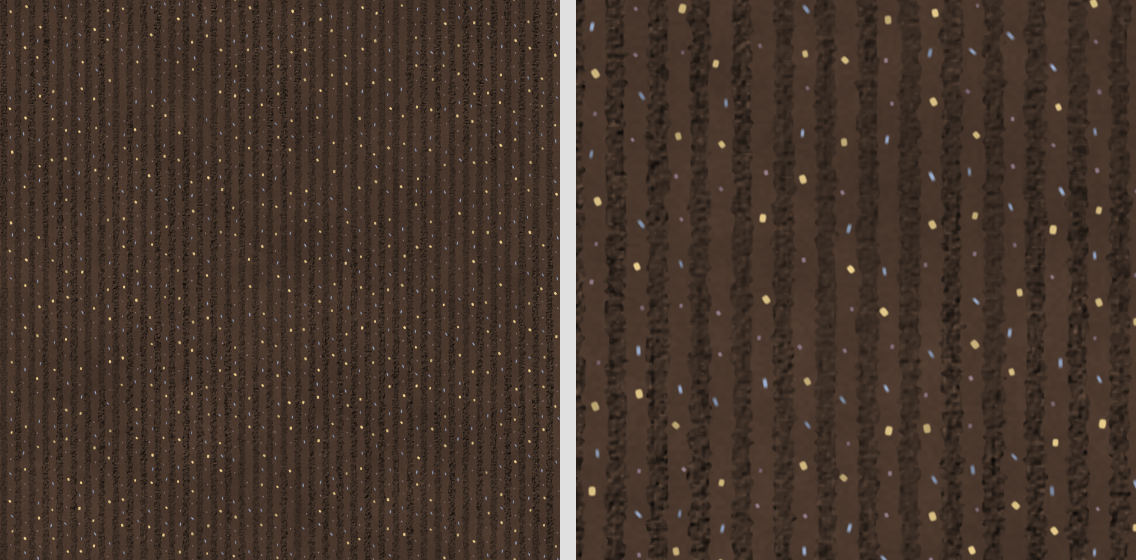
Left: the whole. Right: its middle third, enlarged.
This texture is drawn by a WebGL 2 fragment shader. Its source:

```glsl
#version 300 es
precision highp float;
// Brown ribbed fabric: 40 smooth ribs alternate with dark, crumbly pile bands.
// Relief noise makes the pile; a 40 by 40 cell grid places yellow, blue and
// lilac flecks along the smooth ribs in a jittered ten-row sequence.

uniform vec2 u_resolution;
out vec4 fragColor;

const float RIBS = 40.0;
const float SEQUENCE = 10.0;
const float BAND_PHASE = 0.28;
const vec3 RIB_BROWN = vec3(0.294, 0.220, 0.178);
const vec3 PILE_BROWN = vec3(0.222, 0.171, 0.138);
const vec3 YELLOW = vec3(0.86, 0.76, 0.52);
const vec3 BLUE = vec3(0.55, 0.62, 0.74);
const vec3 LILAC = vec3(0.54, 0.46, 0.51);

float hash(vec2 p) {
  return fract(sin(dot(p, vec2(127.1, 311.7))) * 43758.5453);
}

float noise(vec2 p) {
  vec2 i = floor(p), f = fract(p);
  f = f * f * (3.0 - 2.0 * f);
  float low = mix(hash(i), hash(i + vec2(1, 0)), f.x);
  float high = mix(hash(i + vec2(0, 1)), hash(i + vec2(1, 1)), f.x);
  return mix(low, high, f.y);
}

// Light from the upper left on a bumpy surface
float relief(vec2 p) {
  return noise(p) - noise(p + vec2(-0.6, 0.7));
}

// Coverage of a tilted, slightly squared ellipse with a soft edge
float fleck(vec2 p, vec2 radii, float angle, float softness) {
  float c = cos(angle), s = sin(angle);
  vec2 q = abs(mat2(c, -s, s, c) * p) / radii;
  float d = (pow(dot(q * q * q, vec2(1.0)), 1.0 / 3.0) - 1.0) * min(radii.x, radii.y);
  return 1.0 - smoothstep(-softness, softness, d);
}

// Dark band around each whole number, with crumbly borders
float pileBand(float across, vec2 uv, float softness) {
  float fray = 0.17 * (noise(uv * 290.0) - 0.5) + 0.08 * (noise(uv * 110.0) - 0.5);
  float fromCentre = abs(fract(across + 0.5) - 0.5);
  return 1.0 - smoothstep(-softness, softness, fromCentre - 0.228 + fray);
}

vec3 fabric(vec2 uv, float band, float column) {
  // Worn stretches differ from band to band and over broad patches
  float wear = 0.5 * noise(vec2(column * 3.7, uv.y * 8.0)) + 0.5 * noise(uv * 6.0);
  float roughness = mix(0.5, 1.15, smoothstep(0.2, 0.75, wear));
  float grain = relief(uv * 390.0) + 0.6 * relief(uv * 250.0 + 31.0);
  float pits = smoothstep(0.55, 0.9, noise(uv * 330.0 + 7.0));
  float tips = smoothstep(0.66, 0.95, noise(uv * 360.0 + 53.0));
  float shade = 1.05 + roughness * (0.42 * grain - 0.36 * pits + 0.32 * tips - 0.04);
  float mottling = 0.09 * (noise(uv * 340.0) - 0.5) + 0.07 * (noise(uv * 60.0) - 0.5);
  float patches = 0.10 * (noise(uv * 9.0 + 17.0) - 0.5) + 0.07 * (noise(uv * 24.0) - 0.5);
  return mix(RIB_BROWN * (1.0 + mottling), PILE_BROWN * shade, band) * (1.0 + patches);
}

vec3 addFlecks(vec3 base, vec2 grid, float softness) {
  // Each column starts the sequence at its own height
  float column = floor(grid.x);
  grid.y += SEQUENCE * fract(column * 0.37 + 0.16 * hash(vec2(column, 5.0)));
  vec2 cell = floor(grid);
  float slot = mod(cell.y, SEQUENCE);
  vec2 jitter = vec2(hash(cell + 3.1), hash(cell + 8.7)) - 0.5;
  vec2 p = fract(grid) - 0.5 - jitter * vec2(0.26, 0.24);
  float tilt = 0.3 + 1.1 * (hash(cell + 14.3) - 0.5);
  float size = mix(0.8, 1.1, hash(cell + 21.9));

  // Small lilac flecks unless the slot holds yellow or blue
  vec3 tint = LILAC;
  vec2 radii = vec2(0.042, 0.052);
  if (slot == 0.0 || slot == 3.0 || slot == 5.0) {
    tint = YELLOW;
    radii = vec2(0.078, 0.102);
  } else if (mod(slot, 3.0) == 1.0) {
    tint = BLUE;
    radii = vec2(0.044, 0.095);
  }
  tint *= mix(0.85, 1.1, hash(cell + 45.1));
  float present = step(0.17, hash(cell + 37.3));
  return mix(base, tint, present * fleck(p, radii * size, tilt, softness));
}

void main() {
  vec2 uv = gl_FragCoord.xy / u_resolution;
  float pixel = RIBS / min(u_resolution.x, u_resolution.y);
  vec2 grid = uv * RIBS - vec2(BAND_PHASE, 0.0);
  float band = pileBand(grid.x, uv, max(pixel * 0.6, 0.04));
  vec3 color = fabric(uv, band, floor(grid.x + 0.5));
  color = addFlecks(color, grid, max(pixel * 0.6, 0.03));
  fragColor = vec4(color, 1.0);
}
```
